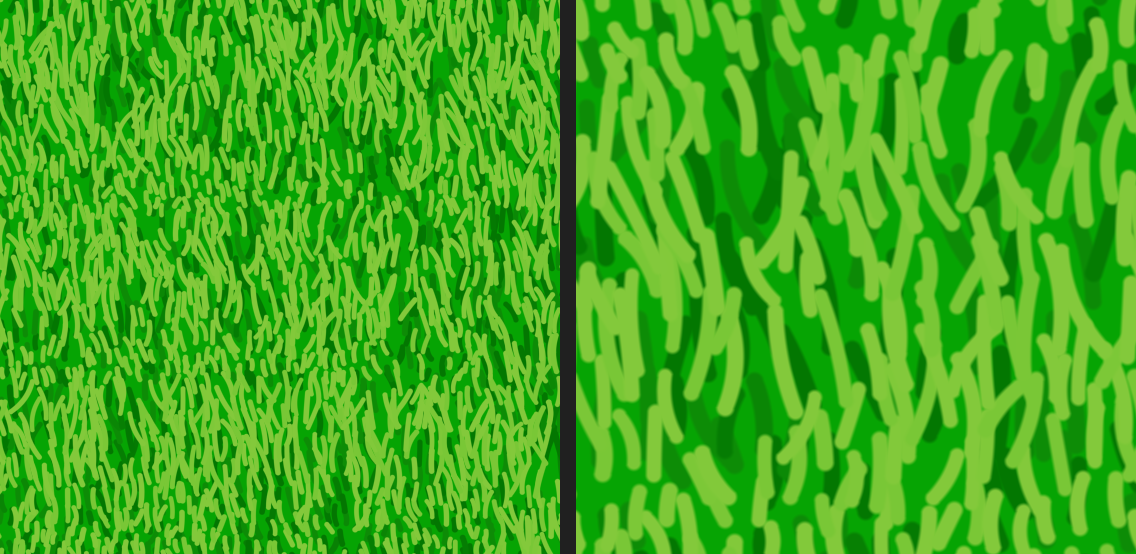
Left, the full canvas; right, a detail of the centre.
Write a Shadertoy shader that draws this texture.

```glsl
vec4 hash42(vec2 p) {
    vec4 q = fract(p.xyxy * vec4(0.1031, 0.1030, 0.0973, 0.1099));
    q += dot(q, q.wzxy + 33.33);
    return fract((q.xxyz + q.yzzw) * q.zywx);
}

float valueNoise(vec2 p) {
    vec2 i = floor(p), f = fract(p);
    f = f * f * (3.0 - 2.0 * f);
    return mix(mix(hash42(i).x, hash42(i + vec2(1, 0)).x, f.x),
               mix(hash42(i + vec2(0, 1)).x, hash42(i + 1.0).x, f.x), f.y);
}

// Distance to a round-ended blade, tilted from vertical and bent like a bow
float bladeDistance(vec2 p, float tilt, float halfLength, float bend, float radius) {
    vec2 axis = vec2(sin(tilt), cos(tilt));
    float along = dot(p, axis);
    float t = clamp(along, -halfLength, halfLength);
    float across = dot(p, vec2(axis.y, -axis.x)) + bend * (t * t / halfLength - 0.4 * halfLength);
    return length(vec2(across, along - t)) - radius;
}

// Blades shorten in a band at the foot of each row; the top and right stay long
float bladeGrowth(vec2 p) {
    float row = fract((p.y - 0.013) / 0.3);
    float grown = smoothstep(0.02, 0.5, row) * (1.0 - 0.6 * smoothstep(0.92, 1.0, row));
    return max(grown, max(smoothstep(0.86, 0.9, p.x), smoothstep(0.88, 0.92, p.y)));
}

// Paints one scattered layer; keep is the share of blades in open and in lush patches
vec3 paintBlades(vec3 ground, vec2 p, vec2 cell, float radius, vec2 keep,
                 vec3 toneA, vec3 toneB, float seed) {
    float soft = max(0.0014, 0.7 / iResolution.x);
    vec2 home = floor(p / cell);
    for (int j = -2; j <= 2; j++) {
        for (int i = -2; i <= 2; i++) {
            vec2 id = home + vec2(i, j);
            vec4 place = hash42(id + seed);
            vec4 shape = hash42(id + seed + 71.7);
            vec4 chance = hash42(id + seed + 23.1);
            vec2 root = (id + place.xy * vec2(0.85, 1.0)) * cell;
            float grown = bladeGrowth(root);
            float lush = smoothstep(0.15, 0.6, valueNoise(root * vec2(18.0, 12.0) + 40.0));
            if (chance.x > mix(keep.x, keep.y, lush) * mix(1.2, 0.9, grown)) continue;

            // Neighbours share a lean, with a few strays
            float lean = 0.6 * (valueNoise(root * 22.0 + 9.0) - 0.5);
            float tilt = -0.13 + lean + 0.36 * (shape.x + shape.y - 1.0) + 0.45 * step(0.88, chance.y);
            float halfLength = mix(0.0105, 0.0255, grown) * mix(0.6, 1.3, place.z);
            float bend = 0.4 * (shape.z - 0.5);
            float d = bladeDistance(p - root, tilt, halfLength, bend, radius * mix(0.9, 1.1, place.w));
            vec3 tone = mix(toneA, toneB, smoothstep(0.2, 0.6, shape.w));
            ground = mix(ground, tone, 1.0 - smoothstep(-soft, soft, d));
        }
    }
    return ground;
}

void mainImage(out vec4 fragColor, in vec2 fragCoord) {
    vec2 p = fragCoord / iResolution.x;
    vec3 lawn = vec3(0.025, 0.645, 0.01);

    // Shaded blades behind, mostly in the open patches
    lawn = paintBlades(lawn, p, vec2(0.019, 0.040), 0.0052, vec2(1.0, 0.55),
                       vec3(0.05, 0.55, 0.025), vec3(0.01, 0.465, 0.005), 150.0);
    // Sunlit blades in front
    lawn = paintBlades(lawn, p, vec2(0.018, 0.031), 0.0046, vec2(0.4, 1.0),
                       vec3(0.475, 0.78, 0.21), vec3(0.515, 0.79, 0.23), 400.0);

    fragColor = vec4(lawn, 1.0);
}
```
